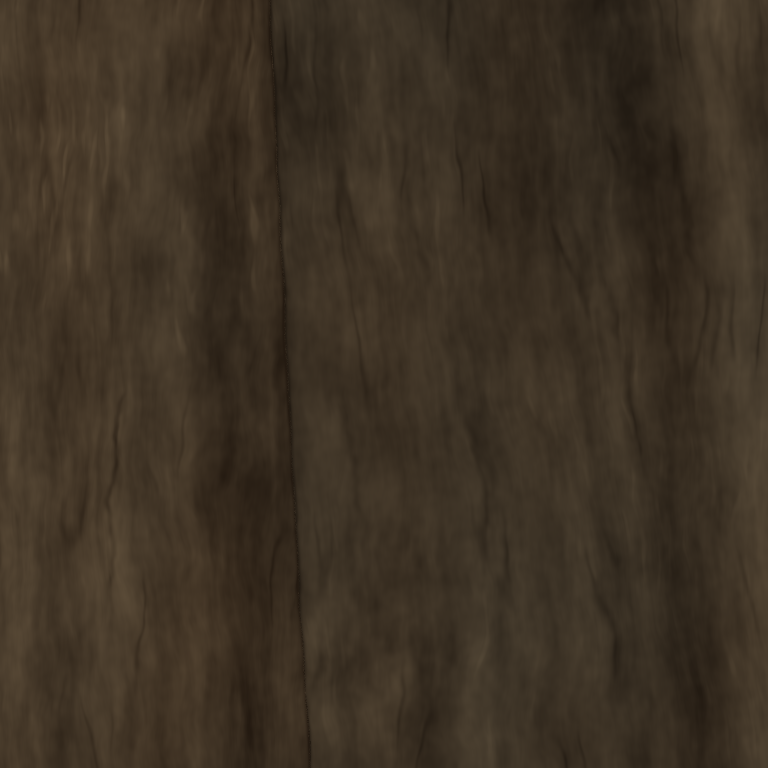
A WebGL 2 fragment shader for this texture:

```glsl
#version 300 es
precision highp float;
// Dark weathered wood: two soft-grained planks with a leaning seam and fine cracks.

uniform vec2 u_resolution;
out vec4 fragColor;

const vec3 SHADOW_BROWN = vec3(0.158, 0.124, 0.087);
const vec3 LIGHT_BROWN = vec3(0.338, 0.285, 0.214);
const vec3 WARM_SHIFT = vec3(0.010, -0.002, -0.008);
const int CRACK_COUNT = 6;

float hash(vec2 p) {
    vec3 q = fract(p.xyx * vec3(0.1031, 0.1030, 0.0973));
    q += dot(q, q.yzx + 33.33);
    return fract((q.x + q.y) * q.z);
}

vec2 gradient(vec2 cell) {
    float angle = 6.2832 * hash(cell);
    return vec2(cos(angle), sin(angle));
}

// Gradient noise, roughly -0.7 to 0.7
float noise(vec2 p) {
    vec2 i = floor(p), f = fract(p);
    vec2 w = f * f * f * (f * (f * 6.0 - 15.0) + 10.0);
    vec2 e = vec2(0.0, 1.0);
    float low = mix(dot(gradient(i), f), dot(gradient(i + e.yx), f - e.yx), w.x);
    float high = mix(dot(gradient(i + e), f - e), dot(gradient(i + e.yy), f - e.yy), w.x);
    return mix(low, high, w.y);
}

float fbm(vec2 p) {
    float sum = 0.0, gain = 1.0;
    for (int i = 0; i < 4; i++) {
        sum += gain * noise(p);
        p = p * 2.03 + 17.7;
        gain *= 0.5;
    }
    return sum;
}

// Soft bump of unit height
float bump(float d, float width) {
    d /= width;
    return exp(-d * d);
}

float blob(vec2 p, vec2 center, vec2 size) {
    vec2 d = (p - center) / size;
    return exp(-dot(d, d));
}

// Thin wavering dark line that tapers at both ends
float crack(vec2 p, vec2 top, vec2 bottom, float width, float seed) {
    float t = (top.y - p.y) / (top.y - bottom.y);
    float taper = smoothstep(0.0, 0.3, t) * smoothstep(1.0, 0.6, t);
    float waver = 0.014 * noise(vec2(seed, p.y * 13.0)) + 0.005 * noise(vec2(seed + 5.0, p.y * 50.0));
    float d = p.x - mix(top.x, bottom.x, t) - waver;
    return taper * bump(d, width + 0.5 / u_resolution.x);
}

// Broken dark lines where stretched noise crosses zero
float veins(vec2 grain) {
    float ridge = bump(noise(grain * vec2(24.0, 3.2) + 63.0), 0.055);
    return ridge * smoothstep(0.02, 0.40, noise(grain * vec2(13.0, 6.0) + 90.0));
}

// Broad light and dark bands running along the planks
float bands(vec2 p, float fromSeam, float rightPlank) {
    float left = 0.14 * bump(p.x - 0.17, 0.09) + 0.14 * bump(p.x, 0.06)
               - 0.25 * bump(fromSeam + 0.075, 0.045)
               + 0.13 * blob(p, vec2(0.18, 0.95), vec2(0.16, 0.35));
    float lean = p.x + 0.11 * p.y;
    float right = -0.36 * bump(lean - 0.925, 0.045)
                + 0.36 * bump(lean - 1.035, 0.038)
                - 0.32 * blob(p, vec2(0.39, 0.86), vec2(0.08, 0.15))
                - 0.22 * blob(p, vec2(0.74, 0.85), vec2(0.13, 0.20))
                + 0.17 * blob(p, vec2(0.44, 0.50), vec2(0.06, 0.20))
                + 0.18 * blob(p, vec2(0.70, 0.22), vec2(0.06, 0.18));
    return mix(left, right, rightPlank);
}

void main() {
    vec2 p = gl_FragCoord.xy / u_resolution;
    float pixel = 1.0 / u_resolution.x;
    float seam = mix(0.404, 0.352, p.y) - 0.003 * sin(3.1416 * p.y) + 0.003 * noise(vec2(3.0, p.y * 12.0));
    float fromSeam = p.x - seam;
    float rightPlank = smoothstep(-pixel, pixel, fromSeam);

    // Grain coordinates follow the lean of each plank
    float bend = 0.045 * noise(p * vec2(3.0, 2.0) + 8.0) + 0.012 * noise(p * vec2(12.0, 9.0))
               + 0.004 * noise(p * vec2(36.0, 26.0) + 12.0);
    vec2 grain = vec2(p.x + mix(0.015, 0.085, rightPlank) * p.y + bend, p.y) + rightPlank * vec2(4.0, 9.0);

    float streaks = fbm(grain * vec2(17.0, 1.8));
    float fibres = fbm(grain * vec2(54.0, 10.0) + 31.0);
    float flecks = smoothstep(0.10, 0.55, noise(grain * vec2(105.0, 19.0)));
    float mottle = fbm(p * vec2(15.0, 10.0) + 50.0);
    float grit = noise(p * vec2(85.0, 60.0) + 5.0);
    float clouds = fbm(p * vec2(4.0, 3.0) + 23.0);
    float knot = blob(p, vec2(0.49, 0.14), vec2(0.10, 0.11));

    float tone = 0.44 + bands(p, fromSeam, rightPlank);
    tone += 0.24 * streaks + 0.20 * clouds + (0.20 + 0.34 * knot) * mottle + 0.08 * knot;
    tone += mix(0.25, 0.17, rightPlank) * fibres + 0.09 * grit;
    float fleckArea = mix(smoothstep(0.1, 0.7, p.y), 0.45, rightPlank);
    tone += 0.27 * flecks * fleckArea * smoothstep(-0.3, 0.4, clouds + streaks);
    tone -= 0.25 * veins(grain);

    // Faint cracks scattered along the grain, and one longer split
    for (int i = 0; i < CRACK_COUNT; i++) {
        float id = float(i);
        vec2 top = vec2(0.44 + 0.085 * id, 0.35 + 0.55 * hash(vec2(id, 7.0)));
        float span = 0.16 + 0.18 * hash(vec2(id, 19.0));
        tone -= 0.17 * crack(p, top, top + vec2(0.18 * span, -span), 0.005, id);
    }
    tone -= 0.36 * crack(p, vec2(0.158, 0.54), vec2(0.138, 0.17), 0.0030, 41.0);

    // Seam line with a soft shadow beside it
    float seamDepth = 0.36 + 0.30 * noise(vec2(9.0, p.y * 14.0));
    tone -= seamDepth * bump(fromSeam, 0.0024 + 0.4 * pixel) + 0.10 * bump(fromSeam + 0.006, 0.012);

    vec3 color = mix(SHADOW_BROWN, LIGHT_BROWN, clamp(tone, -0.12, 1.15));
    float warmth = mix(0.55, -0.10, rightPlank) + 0.7 * noise(p * vec2(7.0, 2.5) + 70.0);
    fragColor = vec4(color + warmth * WARM_SHIFT, 1.0);
}
```
